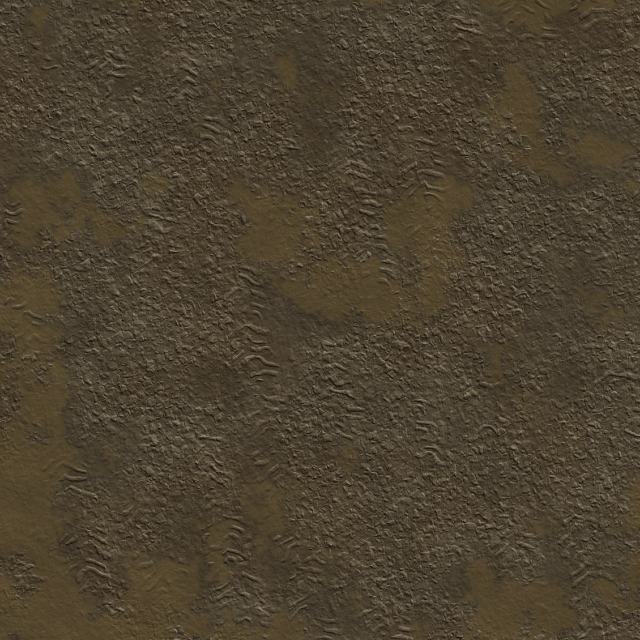
Write a three.js fragment shader that draws this texture.

```glsl
// Wet, churned mud with crumbly clods, broken tyre treads and murky shallow puddles.
varying vec2 vUv;

const vec3 SHADOW = vec3(0.125, 0.100, 0.070);
const vec3 BROWN_MUD = vec3(0.328, 0.280, 0.205);
const vec3 GREY_MUD = vec3(0.332, 0.292, 0.224);
const vec3 PALE_MUD = vec3(0.54, 0.49, 0.41);
const vec3 MURKY_WATER = vec3(0.340, 0.284, 0.182);
const vec2 LIGHT_STEP = vec2(0.0007, 0.0018);
const float WATER_LEVEL = 0.485;

float hash(vec2 p) {
  return fract(sin(dot(p, vec2(127.1, 311.7))) * 43758.5453);
}

vec2 hash2(vec2 p) {
  return vec2(hash(p), hash(p + 37.3));
}

float noise(vec2 p) {
  vec2 cell = floor(p);
  vec2 f = fract(p);
  f = f * f * (3.0 - 2.0 * f);
  float low = mix(hash(cell), hash(cell + vec2(1.0, 0.0)), f.x);
  float high = mix(hash(cell + vec2(0.0, 1.0)), hash(cell + 1.0), f.x);
  return mix(low, high, f.y);
}

// Summed octaves, normalised to 0..1
float fbm(vec2 p, int octaves) {
  float sum = 0.0;
  float total = 0.0;
  float amplitude = 1.0;
  for (int i = 0; i < 6; i++) {
    if (i >= octaves) break;
    sum += amplitude * noise(p);
    total += amplitude;
    amplitude *= 0.6;
    p = mat2(1.6, 1.2, -1.2, 1.6) * p + 7.1;
  }
  return sum / total;
}

// Rounded lumps of random size, one per cell
float clods(vec2 p) {
  vec2 cell = floor(p);
  float height = 0.0;
  for (int y = -1; y <= 1; y++) {
    for (int x = -1; x <= 1; x++) {
      vec2 id = cell + vec2(float(x), float(y));
      vec2 offset = p - id - hash2(id);
      float size = hash(id + 91.7);
      float radius = mix(0.2, 0.65, size * size);
      height = max(height, radius - dot(offset, offset) / radius);
    }
  }
  return height;
}

// Chevron ridges in slanted lanes, bent and interrupted by noise
float treads(vec2 p, float slant) {
  vec2 q = vec2(p.x + slant * p.y, p.y - slant * p.x);
  q += 0.014 * (vec2(noise(p * 55.0), noise(p * 55.0 + 17.0)) - 0.5);
  float lane = abs(fract(q.x * 9.0) - 0.5);
  float wave = abs(fract(q.y * 52.0 + lane * 3.4) - 0.5) * 2.0;
  float ridge = smoothstep(0.4, 0.85, wave);
  float edge = 1.0 - smoothstep(0.26, 0.4, lane);
  float worn = smoothstep(0.36, 0.58, noise(p * 70.0 + 4.0));
  return ridge * edge * worn;
}

// Fine relief of the ground; rough and track weigh its parts
float relief(vec2 p, float rough, float track) {
  vec2 warped = p + 0.007 * (vec2(noise(p * 150.0), noise(p * 150.0 + 9.0)) - 0.5);
  float crumbs = 1.1 * clods(warped * 78.0) + 0.95 * clods(warped * 150.0 + 5.3);
  float grain = 1.0 * fbm(p * 120.0, 3);
  float marks = 0.6 * track * treads(p, 0.24);
  return crumbs * mix(0.3, 1.0, rough) * (1.0 - 0.35 * track)
       + grain * mix(0.5, 1.0, rough) + marks;
}

// Shadow to mud to highlight, with the flat tone at one half
vec3 mudRamp(float tone, vec3 mud) {
  vec3 shaded = mix(SHADOW, mud, clamp(tone * 2.0, 0.0, 1.0));
  return mix(shaded, PALE_MUD, clamp(tone * 2.0 - 1.0, 0.0, 1.0));
}

void main() {
  vec2 p = vUv;

  // Zones: hollows, crumbly ground, tracks and grey silt
  float broad = fbm(p * 8.0 + 3.7, 6);
  float patches = fbm(p * 10.0 + 41.0, 6);
  float rough = smoothstep(0.38, 0.56, mix(patches, broad, 0.45));
  float track = smoothstep(0.46, 0.60, fbm(p * 8.0 + 23.0, 4));
  float silt = smoothstep(0.36, 0.64, fbm(p * 6.0 + 67.0, 5));

  // Relief lit from above
  float height = relief(p, rough, track);
  float facing = height - relief(p + LIGHT_STEP, rough, track);
  float blotch = fbm(p * 22.0 + 11.0, 4) - 0.5;
  float tone = 0.46 + 0.80 * facing + 0.16 * (height - 0.85) + 0.20 * blotch;

  // Water fills the hollows; grains stand out of it above a damp rim
  float depth = WATER_LEVEL - broad - 0.15 * (height - 0.15);
  float water = smoothstep(-0.02, 0.07, depth);
  float damp = smoothstep(-0.05, 0.0, depth) * (1.0 - water);
  vec3 ground = mudRamp(tone - 0.03 * damp, mix(BROWN_MUD, GREY_MUD, silt));
  vec3 puddle = MURKY_WATER * (0.98 + 0.65 * facing + 0.20 * blotch);

  gl_FragColor = vec4(mix(ground, puddle, water * 0.9), 1.0);
}
```
